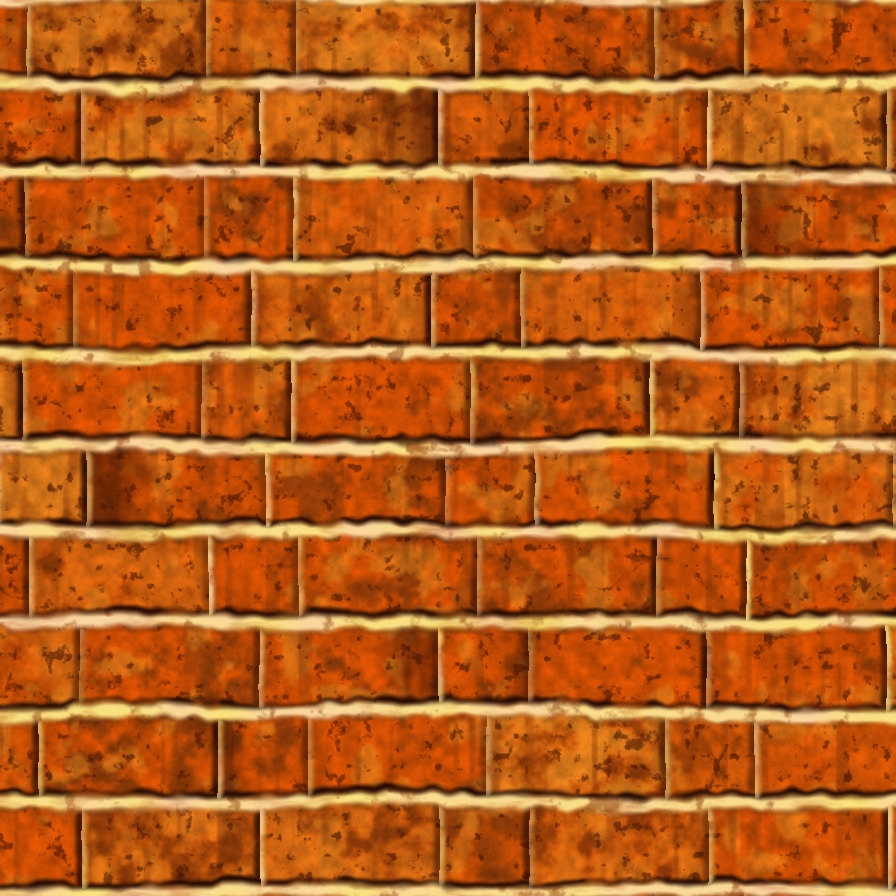
Reproduce this texture procedurally as a Shadertoy shader.

```glsl
#define COURSES 10.0
#define BED_WIDTH 0.085
#define PERP_WIDTH 0.06
#define WOBBLE 0.11
#define ROUGHNESS 0.06
#define SOFTNESS 0.035
#define CREAM vec3(0.98, 0.86, 0.55)
#define TAN vec3(0.83, 0.59, 0.30)
#define OCHRE vec3(0.83, 0.46, 0.10)
#define RED vec3(0.80, 0.30, 0.01)
#define BROWN vec3(0.54, 0.22, 0.03)
#define SHADOW vec3(0.25, 0.07, 0.01)

float hash(vec2 p) {
    vec3 q = fract(p.xyx * 0.1031);
    q += dot(q, q.yzx + 33.33);
    return fract((q.x + q.y) * q.z);
}

float noise(vec2 p) {
    vec2 i = floor(p), f = fract(p);
    f = f * f * (3.0 - 2.0 * f);
    return mix(mix(hash(i), hash(i + vec2(1, 0)), f.x),
               mix(hash(i + vec2(0, 1)), hash(i + vec2(1, 1)), f.x), f.y);
}

float fbm(vec2 p) {
    float sum = 0.0, gain = 0.5;
    for (int i = 0; i < 4; i++) {
        sum += gain * noise(p);
        p = p * 2.03 + 17.0;
        gain *= 0.5;
    }
    return sum / 0.9375;
}

// 1 inside the given width, fading to 0 beyond it
float band(float dist, float width, float soft) {
    return 1.0 - smoothstep(width - soft, width + soft, dist);
}

vec3 brickColor(vec2 id, vec2 p, float along) {
    vec2 seed = id * 7.0;
    float tone = hash(seed + 3.0);
    float mottle = fbm(p * 3.5 + seed);
    float streak = noise(p * vec2(11.0, 1.2) + seed);
    float grain = fbm(p * 9.0 + 60.0);

    vec3 color = mix(BROWN, RED, smoothstep(0.28, 0.62, mottle + 0.32 * tone - 0.04));
    float ochre = smoothstep(0.6, 0.95, hash(seed + 11.0));
    color = mix(color, OCHRE, ochre * smoothstep(0.25, 0.6, mottle));
    color = mix(color, OCHRE, 0.7 * smoothstep(0.55, 0.72, fbm(p * 2.7 + 41.0)));

    // Burnt patches near one end of some bricks
    float burnt = step(0.78, hash(seed + 23.0));
    float end = smoothstep(0.6, 0.9, hash(seed + 31.0) < 0.5 ? along : 1.0 - along);
    color = mix(color, SHADOW, burnt * end * (0.25 + 0.6 * streak));

    // Streaks, worn arrises and soft grain
    color = mix(color, BROWN, 0.45 * smoothstep(0.55, 0.9, streak));
    float edge = 1.0 - smoothstep(0.0, 0.14, min(along, 1.0 - along));
    color = mix(color, BROWN, 0.5 * edge * noise(p * vec2(2.0, 4.0)));
    color = mix(color, SHADOW, 0.6 * smoothstep(0.62, 0.8, grain));
    return color * (0.78 + 0.44 * fbm(p * 8.0 + 9.0));
}

void mainImage(out vec4 fragColor, in vec2 fragCoord) {
    vec2 uv = fragCoord / iResolution.xy;
    vec2 p = vec2(uv.x, 1.0 - uv.y) * COURSES;
    float soft = SOFTNESS + 0.5 * COURSES / iResolution.y;

    // Uneven courses with slightly ragged edges
    vec2 q = p + vec2(0.0, 0.04);
    q.y += WOBBLE * (noise(p * vec2(0.7, 1.0)) - 0.5);
    q.y += ROUGHNESS * (noise(p * 6.0 + 50.0) - 0.5);
    q.x += 0.4 * ROUGHNESS * (noise(p * vec2(1.0, 3.0)) - 0.5);
    float row = floor(q.y);
    float course = mod(row, COURSES);
    float y = q.y - row;

    // Each five-unit group holds one header and two stretchers
    float start = mod(course, 2.0) < 0.5 ? 2.35 : 4.9;
    start += 0.2 * (hash(vec2(course, 5.0)) - 0.5);
    float x = q.x - start;
    float group = floor(x / 5.0);
    x -= 5.0 * group;
    float slot = step(1.0, x) + step(3.0, x);
    float from = max(0.0, 2.0 * slot - 1.0);
    float size = slot < 0.5 ? 1.0 : 2.0;
    float left = x - from, right = size - left;
    float index = mod(group * 3.0 + slot, 6.0);
    vec2 id = vec2(index, course);
    vec2 nextId = vec2(mod(index + 1.0, 6.0), course);

    vec3 color = brickColor(id, p, left / size);

    // Thin broken shadow along the lower and right edges
    float wear = noise(p * vec2(3.0, 5.0) + 80.0);
    float chip = noise(p * vec2(7.0, 4.0) + 25.0);
    float lower = band(1.0 - y, BED_WIDTH + 0.03 + 0.05 * chip, soft);
    float upper = band(y, BED_WIDTH + 0.03, soft) * 0.45 * chip;
    float side = band(right, 0.065, soft) * mix(0.35, 1.0, hash(nextId + 61.0));
    lower *= 0.55 + 0.45 * smoothstep(0.2, 0.5, wear);
    color = mix(color, SHADOW * 0.6, max(max(lower, upper), side * (0.65 + 0.35 * wear)));

    // Mortar: full beds and straight uprights of varied strength
    float bedWidth = BED_WIDTH - 0.025 * noise(p * vec2(2.5, 4.0) + 15.0);
    float bedDist = min(y, 1.0 - y);
    float bed = band(bedDist, bedWidth, soft * 1.3);
    float upright = band(left, PERP_WIDTH, soft);
    upright *= mix(0.35, 1.0, hash(id + 73.0)) * (0.7 + 0.3 * wear);

    // Pale crown, darker rim and stained stretches
    float chalk = fbm(p * vec2(3.0, 8.0) + 30.0);
    float crown = 1.0 - smoothstep(0.02, 0.1, min(bedDist, left + 0.02));
    vec3 mortar = mix(TAN, CREAM, clamp(crown * 0.8 + 2.2 * (chalk - 0.4), 0.0, 1.0));
    mortar += vec3(0.0, -0.06, 0.16) * (noise(p * 2.0 + 12.0) - 0.45);
    mortar = mix(mortar, BROWN, 0.5 * smoothstep(0.62, 0.8, fbm(p * 5.0 + 90.0)));
    color = mix(color, mortar, max(bed, upright));

    fragColor = vec4(clamp(color, 0.0, 1.0), 1.0);
}
```
